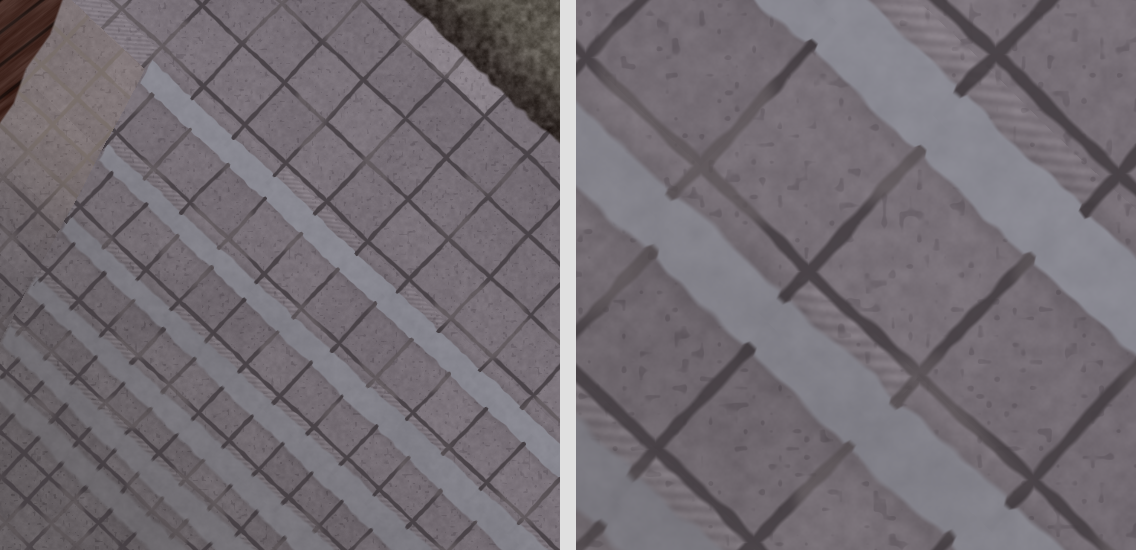
Left, the full canvas; right, a detail of the centre.
Write a WebGL 2 fragment shader that draws this texture.

```glsl
#version 300 es
precision highp float;
uniform vec2 u_resolution;
out vec4 outColor;

#define STRIPES 6
#define SLOPE vec2(0.728, 0.686)
#define TILE 0.1028
#define STEP_SHRINK 0.9
#define GROUT_HALF 0.0036
#define SOFTNESS 0.0016
#define GRAIN 0.075
#define SOIL_EDGE -0.505
#define TILE_LIGHT vec3(0.468, 0.437, 0.466)
#define TILE_DARK vec3(0.385, 0.362, 0.375)
#define GROUT_DARK vec3(0.265, 0.240, 0.258)
#define STRIPE_LIGHT vec3(0.535, 0.535, 0.572)

float hash(vec2 p) {
  vec3 h = fract(vec3(p.xyx) * 0.1031);
  h += dot(h, h.yzx + 33.33);
  return fract((h.x + h.y) * h.z);
}

float noise(vec2 p) {
  vec2 i = floor(p), f = fract(p);
  f = f * f * (3.0 - 2.0 * f);
  return mix(mix(hash(i), hash(i + vec2(1, 0)), f.x),
             mix(hash(i + vec2(0, 1)), hash(i + vec2(1, 1)), f.x), f.y);
}

float fbm(vec2 p) {
  float sum = 0.0, amp = 0.5;
  for (int i = 0; i < 4; i++) {
    sum += amp * noise(p);
    p = p * 2.03 + 17.0;
    amp *= 0.5;
  }
  return sum;
}

float inside(float d, float soft) { return 1.0 - smoothstep(-soft, soft, d); }

float lineDistance(float x, float period) {
  return abs(x - period * round(x / period));
}

// Stripes crowd together towards the lower left.
float stripeCentre(float i) { return -0.088 + 0.161 * i - 0.01 * i * (i - 1.0); }

void main() {
  vec2 p = gl_FragCoord.xy / u_resolution.y;
  p.y = 1.0 - p.y;
  float soft = max(SOFTNESS, 0.7 / u_resolution.y);

  // Axes along and across the stairs, gently warped.
  vec2 q = p + 0.004 * (vec2(noise(p * 14.0), noise(p * 14.0 + 40.0)) - 0.5);
  float along = dot(q, SLOPE);
  float across = dot(q, vec2(-SLOPE.y, SLOPE.x));
  float startEdge = 0.308 + 0.267 * across;

  // Which step this is, and the stripe nearest to it.
  float level = 0.0, stripeDist = 1.0, stripeId = 0.0;
  for (int i = 0; i < STRIPES; i++) {
    float k = float(i), c = stripeCentre(k);
    float halfWidth = i == 0 ? 0.0228 : 0.016 + 0.0125 * (along - 0.35);
    float d = max(abs(across - c) - halfWidth, startEdge - along);
    if (d < stripeDist) { stripeDist = d; stripeId = k; }
    level += step(c, across);
  }

  // Grid of joints: two landings, the steps, and the side paving.
  float side = step(along, startEdge - 0.004) * step(-0.09, across);
  float period = TILE * pow(STEP_SHRINK, level);
  float column = along - 0.685 - 0.006 * level;
  float rowLine = stripeCentre(level) - 0.044 * pow(0.94, level);
  float row = floor((across + 0.141) / 0.1035);
  float rowDist = lineDistance(across + 0.141, 0.1035);
  if (level > 0.5) {
    rowDist = abs(across - rowLine);
    row = step(rowLine, across);
  }
  if (level > 5.5) {
    period = 0.062;
    rowDist = lineDistance(across - 0.57, 0.058);
    row = floor((across - 0.57) / 0.058);
  }
  if (side > 0.5) {
    period = 0.088;
    column = along - 0.225;
    rowDist = lineDistance(across - 0.034, 0.066);
    row = floor((across - 0.034) / 0.066);
  }
  float jointDist = min(rowDist, lineDistance(column, period));
  vec2 cell = vec2(floor(column / period), row + 7.0 * level + 50.0 * side);
  float tint = hash(cell + 60.0);

  // Tiles with grain, pits and a fall-off down the stairs.
  float fall = smoothstep(-0.2, 0.6, across - 0.12 * along);
  vec3 color = mix(TILE_LIGHT, TILE_DARK, fall) + 0.03 * (tint - 0.5);
  color += vec3(0.035, 0.025, 0.005) * side * (1.0 - smoothstep(0.1, 0.35, across));
  color += GRAIN * (fbm(p * 130.0) - 0.47) + 0.05 * (fbm(p * 9.0) - 0.47);
  color -= 0.05 * smoothstep(0.78, 0.92, noise(p * 190.0));
  color += 0.06 * step(across, -0.448) * step(0.6, tint);

  // Ribbed strip above each stripe, on some tiles.
  float strip = step(rowLine, across) * step(level, 4.5) * (1.0 - side);
  float ribs = sin((along * 0.8 + across) * 620.0) * step(0.5, tint);
  color += strip * (0.02 + 0.025 * ribs);

  // Joints, worn in places and sandy at the side.
  float worn = smoothstep(0.5, 0.72, noise(p * 16.0 + 5.0));
  vec3 grout = mix(GROUT_DARK, vec3(0.40, 0.37, 0.37), 0.55 * worn);
  grout = mix(grout, vec3(0.47, 0.43, 0.41), side * (1.0 - smoothstep(0.12, 0.28, across)));
  float wobble = 0.0022 * (noise(p * 90.0) - 0.5);
  float joint = inside(jointDist - GROUT_HALF + wobble, soft);
  color = mix(color, grout, joint * (0.88 - 0.25 * worn));

  // Painted stripes with ragged edges and joint ends showing at the rim.
  float ragged = 0.0045 * (noise(p * 75.0) - 0.5) + 0.004 * joint;
  vec3 paint = mix(STRIPE_LIGHT, vec3(0.425, 0.412, 0.43), stripeId / 5.0);
  paint += 0.05 * (fbm(p * 80.0) - 0.47) + 0.03 * (noise(p * 8.0) - 0.5);
  color *= 1.0 - 0.07 * inside(stripeDist - 0.008, 0.008);
  color = mix(color, paint, inside(stripeDist + ragged, soft + 0.0006 * stripeId) * 0.95);

  // Soil beyond the upper edge.
  float soilDist = across - SOIL_EDGE + 0.008 * (noise(p * 45.0) - 0.5);
  float depth = smoothstep(0.0, 0.12, -soilDist);
  vec3 soil = mix(vec3(0.21, 0.18, 0.17), vec3(0.36, 0.34, 0.31), depth);
  soil += 0.28 * (fbm(p * 85.0) - 0.47) + 0.12 * (fbm(p * 18.0) - 0.47);
  color = mix(color, soil, inside(soilDist, 0.003));

  // Timber in the upper left corner.
  float notch = 0.022 * (abs(fract(p.y * 8.0) - 0.5) - 0.25);
  float woodDist = p.x + 0.53 * p.y - 0.119 + notch;
  vec2 plank = vec2(p.x * 0.79 - p.y * 0.61, p.x * 0.61 + p.y * 0.79);
  vec3 wood = vec3(0.26, 0.16, 0.135) + 0.2 * (fbm(plank * vec2(12.0, 130.0)) - 0.47);
  wood *= 1.0 - 0.5 * inside(lineDistance(plank.y, 0.047) - 0.003, 0.002);
  color = mix(color, wood, inside(woodDist, 0.003));

  outColor = vec4(clamp(color, 0.0, 1.0), 1.0);
}
```
